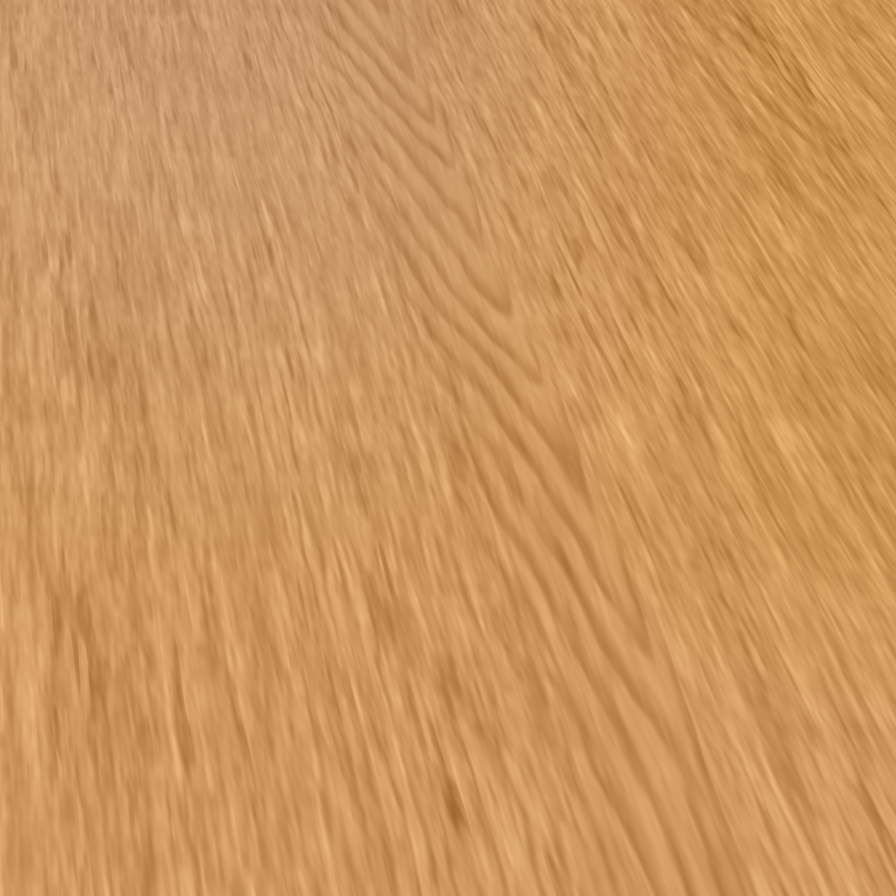
Reproduce this texture procedurally as a Shadertoy shader.

```glsl
float hash(vec2 p) {
    vec3 q = fract(vec3(p.xyx) * 0.1031);
    q += dot(q, q.yzx + 33.33);
    return fract((q.x + q.y) * q.z);
}

float noise(vec2 p) {
    vec2 cell = floor(p), f = fract(p);
    f = f * f * (3.0 - 2.0 * f);
    float low = mix(hash(cell), hash(cell + vec2(1, 0)), f.x);
    float high = mix(hash(cell + vec2(0, 1)), hash(cell + vec2(1, 1)), f.x);
    return mix(low, high, f.y);
}

// Fibres: stretched noise, sheared differently per layer to hide its grid
float fibre(vec2 plank, float across, float along, float shear) {
    plank.x += shear * plank.y;
    return noise(plank * vec2(across, along) + across) - 0.5;
}

// Nested arches: long limbs on the left of the axis, short hooks on the right
float cathedral(float side, float y, float wobble) {
    float slope = side < 0.0 ? 31.0 : 85.0;
    float rise = slope * (sqrt(side * side + 0.00012) - 0.011);
    float ring = fract(9.0 * y * y - rise + wobble);
    float line = smoothstep(0.0, 0.22, ring) * (1.0 - smoothstep(0.22, 0.75, ring));
    float reach = smoothstep(-0.17, -0.07, side) * (1.0 - smoothstep(0.008, 0.03, side));
    return line * reach;
}

void mainImage(out vec4 fragColor, in vec2 fragCoord) {
    vec2 uv = fragCoord / iResolution.xy;

    // Plank coordinates: the grain fans out from a point far above the canvas
    float depth = 2.3 - uv.y;
    vec2 plank = vec2(1.8 * (uv.x + 0.1) / depth, 3.24 / depth);
    plank.x += 0.010 * (noise(plank * vec2(7.0, 5.0)) - 0.5);
    plank.x += 0.003 * (noise(plank * vec2(30.0, 18.0) + 40.0) - 0.5);

    // Broad lighting: pale haze at upper left, deeper amber at right
    float haze = 1.0 - smoothstep(0.05, 0.7, distance(uv, vec2(0.22, 1.0)));
    float amber = smoothstep(0.45, 1.0, uv.x) * smoothstep(0.05, 0.5, uv.y);
    vec3 color = vec3(0.808, 0.594, 0.374);
    color = mix(color, vec3(0.787, 0.600, 0.430), haze);
    color = mix(color, vec3(0.789, 0.572, 0.322), amber * 0.85);

    // Fibres from wide bands to fine grit
    float tone = 0.022 * fibre(plank, 16.0, 3.0, 0.02);
    tone += 0.040 * fibre(plank, 72.0, 4.5, -0.01);
    tone += 0.070 * fibre(plank, 135.0, 11.0, 0.012);
    tone += 0.090 * fibre(plank, 225.0, 32.0, -0.02);
    tone += 0.055 * fibre(plank, 300.0, 90.0, 0.05);

    // Long parallel grain lines that fade in and out along their length
    float phase = plank.x * 58.0 + 3.2 * noise(plank * vec2(9.0, 2.2) + 17.0)
                + 0.5 * noise(plank * vec2(90.0, 26.0) + 5.0);
    float ridge = abs(fract(phase) - 0.5) * 2.0;
    float shown = smoothstep(-0.2, 0.3, fibre(plank, 11.0, 3.0, 0.0))
                * smoothstep(-0.35, 0.25, fibre(plank, 60.0, 12.0, 0.01));
    tone += 0.075 * shown * (0.33 - smoothstep(0.4, 1.0, ridge));

    // Short crisp dark pores and pale flecks
    float gather = smoothstep(-0.3, 0.3, fibre(plank, 34.0, 3.0, 0.0));
    float pores = smoothstep(0.12, 0.36, fibre(plank, 165.0, 19.0, 0.006));
    float flecks = smoothstep(0.14, 0.38, fibre(plank, 185.0, 22.0, -0.008));
    tone += 0.040 * flecks - 0.075 * pores * gather;

    // Arched growth rings in the middle and at the upper right
    float side = plank.x - 0.73;
    float wobble = 0.7 * noise(plank * vec2(11.0, 6.0) + 31.0)
                 + 0.22 * noise(plank * vec2(70.0, 30.0) + 61.0);
    float middle = cathedral(side, uv.y, wobble);
    float corner = cathedral(plank.x - 1.28, uv.y, wobble + 0.4);
    corner *= smoothstep(0.7, 0.88, uv.y);
    float broken = 0.45 + 0.55 * noise(plank * vec2(75.0, 15.0) + 83.0);
    float heart = smoothstep(-0.14, -0.05, side) * (1.0 - smoothstep(0.0, 0.035, side));
    tone *= 1.0 - 0.55 * heart;
    tone += 0.022 * heart - 0.125 * broken * (middle + 0.6 * corner);

    color += tone * vec3(0.96, 1.04, 1.0) * (1.0 - 0.25 * haze);
    fragColor = vec4(color, 1.0);
}
```
